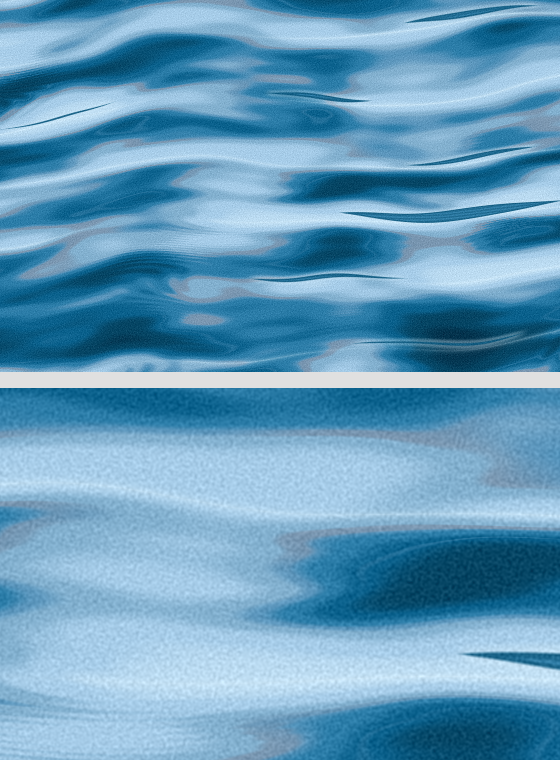
Top, the full canvas; bottom, a detail of the centre.
Reproduce this texture procedurally as a WebGL 1 fragment shader.

```glsl
precision highp float;
// Rippled open water: long tilted swells with one bright, creased crest per row.
// Warped gradient noise plus an asymmetric crest profile gives a tone, which a
// blue ramp colours; mauve reflections, dark slivers and fine ripples lie on top.
uniform vec2 u_resolution;

const vec3 ABYSS = vec3(0.01, 0.19, 0.29);
const vec3 DARK  = vec3(0.02, 0.27, 0.39);
const vec3 DEEP  = vec3(0.04, 0.38, 0.55);
const vec3 MID   = vec3(0.17, 0.49, 0.66);
const vec3 SOFT  = vec3(0.36, 0.59, 0.74);
const vec3 PALE  = vec3(0.51, 0.69, 0.81);
const vec3 SKY   = vec3(0.65, 0.80, 0.91);
const vec3 GLINT = vec3(0.82, 0.92, 0.98);
const vec3 MAUVE = vec3(0.50, 0.58, 0.67);

const float ROWS = 6.0;   // swells per canvas height
const float TILT = 0.07;  // rise of the crests to the right

vec2 gradientAt(vec2 cell) {
  vec2 k = vec2(dot(cell, vec2(127.1, 311.7)), dot(cell, vec2(269.5, 183.3)));
  return fract(sin(k) * 43758.545) * 2.0 - 1.0;
}

float gradientNoise(vec2 p) {
  vec2 i = floor(p), f = fract(p);
  vec2 w = f * f * f * (f * (f * 6.0 - 15.0) + 10.0);
  vec2 e = vec2(1.0, 0.0);
  float a = dot(gradientAt(i), f);
  float b = dot(gradientAt(i + e.xy), f - e.xy);
  float c = dot(gradientAt(i + e.yx), f - e.yx);
  float d = dot(gradientAt(i + e.xx), f - e.xx);
  return mix(mix(a, b, w.x), mix(c, d, w.x), w.y);
}

// Bends the plane so that rows of constant y become wavy, tilted swells
vec2 bendSwell(vec2 p) {
  float slow = gradientNoise(p * vec2(1.6, 1.9) + 3.7);
  float quick = gradientNoise(p * vec2(3.2, 5.0) + 11.3);
  float sway = gradientNoise(p * vec2(1.5, 4.0) + 23.1);
  return vec2(p.x + 0.12 * sway, p.y - TILT * p.x + 0.10 * slow + 0.02 * quick);
}

// Bright slope above the crest (d > 0), quick fall into the trough below it
float crestProfile(float d) {
  float above = 1.0 - smoothstep(0.0, 0.5, d);
  float below = smoothstep(-0.2, 0.02, d) / smoothstep(-0.2, 0.02, 0.0);
  return d > 0.0 ? above : below;
}

// Soft window of the given half width around a centre
float band(float x, float centre, float halfWidth, float blur) {
  return 1.0 - smoothstep(halfWidth - blur, halfWidth + blur, abs(x - centre));
}

vec3 waterRamp(float t) {
  vec3 c = mix(ABYSS, DARK, smoothstep(0.0, 0.035, t));
  c = mix(c, DEEP, smoothstep(0.035, 0.145, t));
  c = mix(c, MID, smoothstep(0.16, 0.33, t));
  c = mix(c, SOFT, smoothstep(0.36, 0.51, t));
  c = mix(c, PALE, smoothstep(0.51, 0.65, t));
  c = mix(c, SKY, smoothstep(0.7, 0.9, t));
  return mix(c, GLINT, 0.5 * smoothstep(0.94, 1.0, t));
}

void main() {
  vec2 p = gl_FragCoord.xy / u_resolution.y;
  vec2 q = bendSwell(p);

  // Nearest crest and signed distance to it, in rows
  float phase = q.y * ROWS;
  float row = floor(phase + 0.5);
  float d = phase - row;
  float strength = smoothstep(-0.25, 0.25, gradientNoise(vec2(q.x * 1.3, row * 7.37)));

  // Surface tone: lenses of three sizes, crests and fine ripples
  float broad = gradientNoise(q * vec2(1.7, 7.0) + 5.2);
  float small = gradientNoise(q * vec2(3.2, 15.0) + 31.6);
  float tiny = gradientNoise(q * vec2(5.5, 30.0) + 71.9);
  float crest = crestProfile(d) * mix(0.25, 1.0, strength);
  float height = 1.25 * broad + 0.75 * small + 0.32 * tiny + 0.55 * crest - 0.115;
  float rippleArea = smoothstep(0.1, 0.3, gradientNoise(p * vec2(2.2, 3.5) + 17.4));
  height += 0.06 * rippleArea * sin(80.0 * (phase + 1.2 * broad));
  float tone = 1.0 / (1.0 + exp(-6.2 * height));
  vec3 color = waterRamp(tone);

  // Mauve reflections along the border between light and dark water
  float patches = smoothstep(-0.08, 0.12, gradientNoise(q * vec2(2.3, 5.0) + 47.8));
  color = mix(color, MAUVE, 0.75 * patches * band(tone, 0.55, 0.065, 0.03));

  // Faint contour loops in the troughs
  float curl = tone + 0.12 * gradientNoise(q * vec2(7.0, 24.0));
  color = mix(color, SOFT, 0.3 * patches * band(curl, 0.16, 0.014, 0.012));

  // Thin glint on the crease
  float crease = exp(-abs(d) / 0.022) * strength;
  color = mix(color, GLINT, 0.75 * crease);

  // Dark slivers riding just above the crease, with a bright rim and lighter core
  float taper = gradientNoise(vec2(q.x * 1.9, row * 5.13 + 0.4)) - 0.03;
  float thickness = 0.24 * max(taper, 0.0);
  float wander = 0.12 * gradientNoise(vec2(q.x * 4.0, row * 3.7));
  float inside = thickness - abs(d - 0.08 - wander);
  float present = smoothstep(0.0, 0.04, taper);
  float rim = present * smoothstep(-0.07, -0.01, inside);
  float sliver = present * smoothstep(-0.01, 0.014, inside);
  float streak = 0.5 + 0.5 * sin(d * 120.0 + q.x * 9.0);
  float core = smoothstep(0.012, 0.035, inside) * (0.3 + 0.6 * streak);
  color = mix(color, GLINT, 0.35 * rim);
  color = mix(color, mix(mix(DARK, DEEP, 0.6), MID, core), 0.92 * sliver);

  // Film grain on a turned grid
  color += 0.12 * gradientNoise(vec2(p.x + 0.6 * p.y, p.y - 0.6 * p.x) * 255.0);
  gl_FragColor = vec4(clamp(color, 0.0, 1.0), 1.0);
}
```
